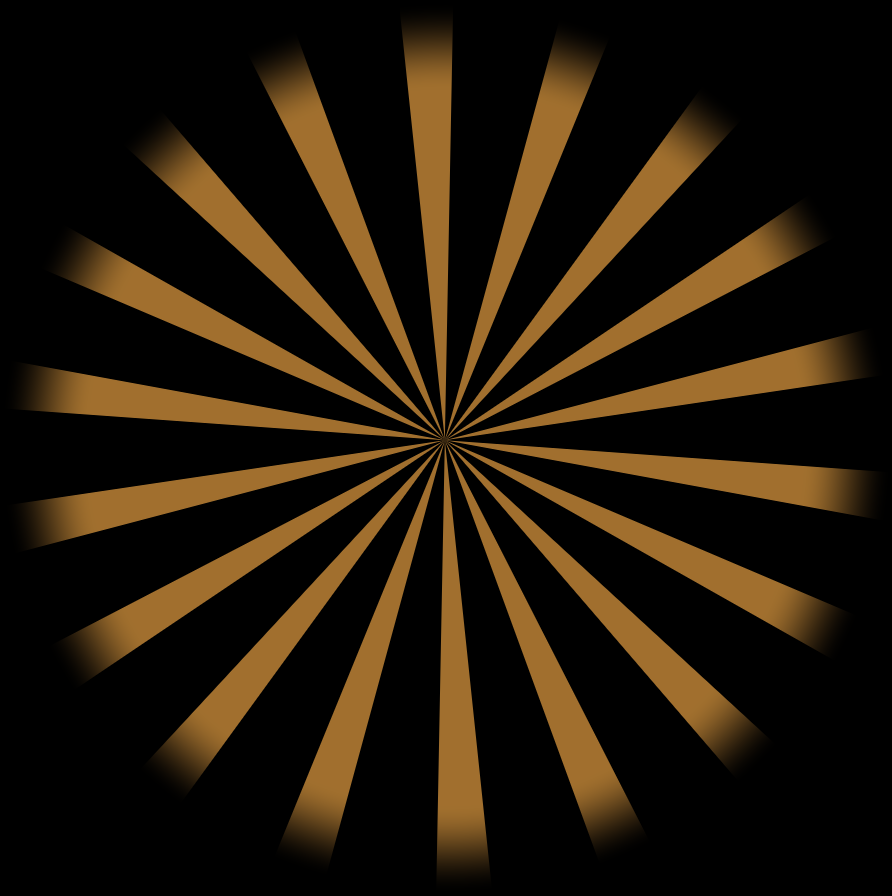
A Shadertoy shader for this background:

```glsl
#define RAY_COUNT 18.0
#define RAY_DUTY 0.333
#define RAY_PHASE 12.3
#define RAY_SQUASH 0.94
#define RAY_CENTER vec2(-0.0013, 0.0087)
#define FADE_START 0.4
#define FADE_END 0.5
#define RAY_COLOR vec3(0.63, 0.437, 0.18)

const float TAU = 6.2831853;

// Coverage of evenly spaced wedges around the origin
float sunburst(vec2 p, float pixel) {
    float period = TAU / RAY_COUNT;
    float angle = atan(p.y, p.x) - radians(RAY_PHASE);
    float offset = abs(mod(angle + 0.5 * period, period) - 0.5 * period);
    float radius = length(p);
    float edgeDistance = radius * (0.5 * RAY_DUTY * period - offset);
    float wedge = clamp(edgeDistance / pixel + 0.5, 0.0, 1.0);

    // Blend to the mean coverage where wedges are thinner than a pixel
    return mix(RAY_DUTY, wedge, smoothstep(0.0, 6.0 * pixel, radius));
}

void mainImage(out vec4 fragColor, in vec2 fragCoord) {
    float pixel = 1.0 / min(iResolution.x, iResolution.y);
    vec2 p = (fragCoord - 0.5 * iResolution.xy) * pixel;

    // Rays, slightly flattened and off center
    vec2 rayPoint = (p - RAY_CENTER) / vec2(1.0, RAY_SQUASH);
    float rays = sunburst(rayPoint, pixel);

    // Round fade toward the border
    float fade = 1.0 - smoothstep(FADE_START, FADE_END, length(p));

    fragColor = vec4(RAY_COLOR * rays * fade, 1.0);
}
```
